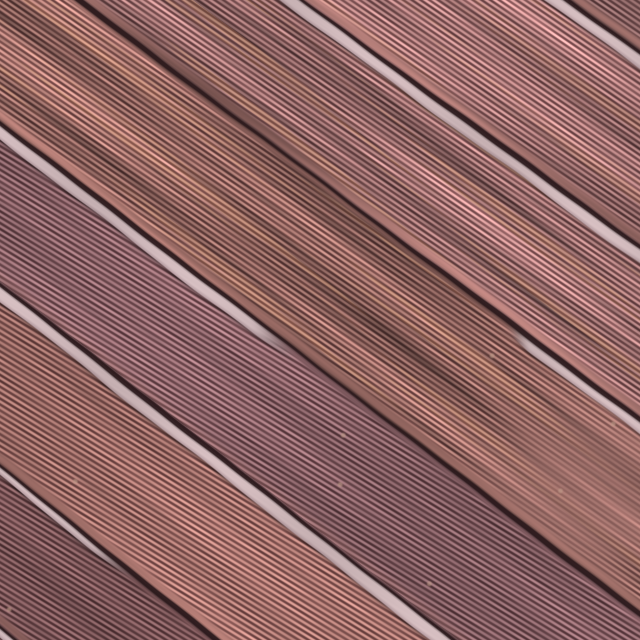
Reproduce this texture procedurally as a Shadertoy shader.

```glsl
// Diagonal grooved wooden decking with worn warm streaks, dark gaps and pale reflecting edges.

// Stain of each board, from the lower left to the upper right
const vec3 STAIN[7] = vec3[7](
    vec3(0.48, 0.33, 0.34), vec3(0.60, 0.41, 0.39), vec3(0.51, 0.36, 0.38),
    vec3(0.55, 0.38, 0.36), vec3(0.57, 0.40, 0.40), vec3(0.60, 0.42, 0.42),
    vec3(0.52, 0.37, 0.37));

// Pale edge on top of each board: start x, end x, width
const vec3 EDGE[7] = vec3[7](
    vec3(-1.0, 0.22, 0.045), vec3(-1.0, 2.0, 0.085), vec3(-1.0, 0.47, 0.085),
    vec3(0.79, 2.0, 0.065), vec3(-1.0, 2.0, 0.080), vec3(-1.0, 2.0, 0.075),
    vec3(2.0, 3.0, 0.05));

float hash(vec2 p) {
    return fract(sin(dot(p, vec2(127.1, 311.7))) * 43758.5);
}

// Layered sines, long along the board and fine across it
float grain(float along, float across, float seed) {
    float bend = 0.25 * sin(along * 4.0 + seed * 2.3);
    float wide = sin(across * 14.0 + bend + seed * 4.1) * sin(along * 5.0 + across * 2.0 + seed);
    float fine = sin(across * 47.0 + bend + seed) * sin(along * 7.0 - across * 5.0 + seed * 3.0);
    float hair = sin(across * 103.0 + bend) * sin(along * 11.0 + across * 8.0);
    return 0.47 * wide + 0.31 * fine + 0.22 * hair;
}

// Small scattered specks, at most one in a cell
float specks(vec2 p) {
    vec2 cell = floor(p * 14.0);
    vec2 centre = 0.2 + 0.6 * vec2(hash(cell), hash(cell + 7.3));
    float dist = length(fract(p * 14.0) - centre);
    return step(0.95, hash(cell + 3.1)) * (1.0 - smoothstep(0.02, 0.08, dist));
}

void mainImage(out vec4 fragColor, in vec2 fragCoord) {
    vec2 uv = fragCoord / iResolution.xy;
    float along = dot(uv, vec2(0.797, -0.603));

    // Board coordinate: whole numbers are gaps, slightly fanned and uneven
    float s = (uv.y + 0.757 * uv.x - 0.2643) / 0.2773;
    s += 0.03 + 0.03 * cos(3.1416 * s) - 0.07 * (uv.x - 0.5) * (s - 2.5);
    s += 0.0025 * sin(along * 17.0 + floor(s + 0.5) * 2.0) + 0.0015 * sin(along * 53.0);
    float aa = 4.5 / iResolution.y;
    float board = floor(s);
    float t = s - board;
    int i = clamp(int(board) + 1, 0, 6);

    // Stain with broad shade variation; the middle boards are the most weathered
    float weathered = smoothstep(1.99, 2.0, s) * (1.0 - smoothstep(4.98, 5.0, s));
    weathered *= mix(1.0, 0.6, step(4.0, s));
    float g = grain(along, s, board);
    vec3 col = STAIN[i] * (1.0 + 0.06 * sin(along * 6.0 + board * 2.0));
    col *= 1.0 + g * mix(0.12, 0.40, weathered);

    // Smooth worn patch near the right border
    float worn = 1.0 - smoothstep(0.04, 0.20, length((uv - vec2(0.92, 0.23)) * vec2(0.8, 1.0)));
    worn *= step(2.0, s) * step(s, 3.0);
    col = mix(col, vec3(0.61, 0.43, 0.41) * (1.0 + 0.15 * g), 0.7 * worn);

    // Straight ridges, flatter than the boards, between plain edges
    float plain = board == 1.0 ? 0.3 : 1.0;
    float slope = mix(0.61, 0.68, smoothstep(1.5, 2.5, board + 0.5));
    float wave = sin(6.2832 * ((uv.y + slope * uv.x) * 108.0 + board * 0.37));
    wave *= 1.2 - 0.2 * wave * wave;
    float ridge = 0.5 + 0.5 * wave;
    float grooved = smoothstep(0.06 * plain, 0.09 * plain, t) * (1.0 - smoothstep(0.94, 0.965, t));
    grooved *= 1.0 - 0.7 * worn;
    float relief = 0.31 + 0.05 * sin(along * 31.0 + s * 19.0) + 0.04 * sin(along * 67.0 - s * 41.0);
    col *= 1.0 + grooved * relief * wave * vec3(0.96, 1.14, 1.10);

    // Warm bare streaks, strongest on the crests
    float streak = smoothstep(0.12, 0.55, grain(along + 0.3, s * 1.3, board + 2.0));
    vec3 bare = mix(vec3(0.53, 0.34, 0.28), vec3(0.84, 0.63, 0.52), ridge);
    col = mix(col, bare, 0.6 * streak * weathered * grooved);

    // Rounded lower edge
    float lip = smoothstep(0.012, 0.035, t) * (1.0 - smoothstep(0.05, 0.10, t));
    col = mix(col, vec3(0.66, 0.46, 0.43) * (1.0 + 0.25 * g), 0.65 * lip * plain);
    col = mix(col, vec3(0.75, 0.61, 0.54), 0.6 * specks(uv));

    // Pale upper edge with a shadow below it
    vec3 edge = EDGE[i];
    float present = smoothstep(edge.x, edge.x + 0.04, uv.x) * (1.0 - smoothstep(edge.y - 0.08, edge.y, uv.x));
    float low = 0.987 - edge.z * (0.75 + 0.25 * present) + 0.005 * sin(along * 23.0 + board);
    float shadow = smoothstep(low - 0.03, low, t) * present;
    col *= 1.0 - 0.4 * shadow;
    float strip = smoothstep(low - aa, low + aa, t) * present;
    vec3 pale = mix(vec3(0.74, 0.64, 0.66), vec3(0.85, 0.76, 0.77), smoothstep(low, low + 0.03, t));
    pale *= 0.98 + 0.04 * sin(along * 15.0 + board * 3.0);
    col = mix(col, pale, strip * 0.95);

    // Dark gap with a soft border
    float gap = min(t, 1.0 - t);
    float halfWidth = 0.014 + 0.005 * sin(along * 7.0 + floor(s + 0.5) * 1.7);
    col *= mix(0.75, 1.0, smoothstep(halfWidth, halfWidth + 0.018, gap));
    float dark = 1.0 - smoothstep(halfWidth - aa, halfWidth + aa, gap);
    col = mix(col, vec3(0.17, 0.10, 0.11), 0.93 * dark);

    fragColor = vec4(clamp(col, 0.0, 1.0), 1.0);
}
```
